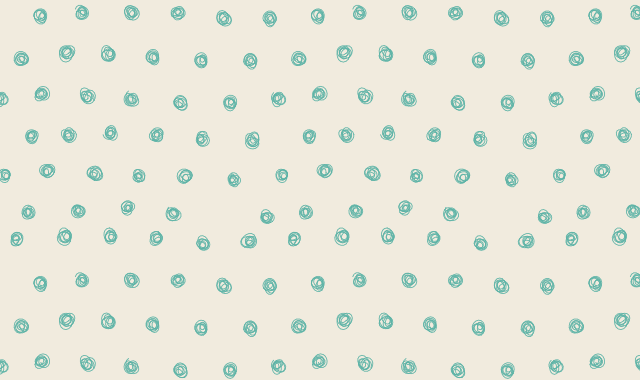
A WebGL 2 fragment shader for this pattern:

```glsl
#version 300 es
precision highp float;
// Hand-scribbled teal dots in loose, wavy rows on warm cream, as a repeating tile.

uniform vec2 u_resolution;
out vec4 fragColor;

const float TAU = 6.2831853;
const float CANVAS_WIDTH = 768.0;       // design units across the canvas
const vec2 TILE = vec2(333.0, 321.0);
const int ROWS = 7;
const int COLUMNS = 6;

// Per row: first dot x, mean y, sideways bow
const vec3 ROW_SHAPE[ROWS] = vec3[ROWS](
    vec3(47.0, 18.0, -2.0), vec3(29.0, 68.5, -13.0), vec3(2.0, 118.5, -10.0),
    vec3(35.0, 164.0, -15.0), vec3(5.0, 211.0, -4.0), vec3(37.0, 255.0, 6.0),
    vec3(22.0, 287.5, -1.0));

vec4 hash4(vec2 cell) {
    vec4 q = fract(cell.xyxy * vec4(0.1031, 0.1030, 0.0973, 0.1099) + 0.37);
    q += dot(q, q.wzxy + 33.33);
    return fract((q.xxyz + q.yzzw) * q.zywx);
}

float segmentDistance(vec2 p, vec2 a, vec2 b) {
    vec2 pa = p - a, ba = b - a;
    return length(pa - ba * clamp(dot(pa, ba) / dot(ba, ba), 0.0, 1.0));
}

// Pen position after winding through the given angle
vec2 penPosition(float angle, vec4 phase) {
    float radius = 6.2 + 2.3 * sin(0.43 * angle + phase.x)
                 + 0.6 * sin(2.3 * angle + phase.y);
    vec2 drift = 1.8 * vec2(sin(0.37 * angle + phase.z), cos(0.29 * angle + phase.w));
    return drift + radius * vec2(0.9 * cos(angle), sin(angle));
}

// Fraction of a pixel covered by a stroke, also when thinner than the pixel
float strokeCoverage(float dist, float halfWidth, float pixel) {
    float inner = max(dist - 0.5 * pixel, -halfWidth);
    float outer = min(dist + 0.5 * pixel, halfWidth);
    return clamp((outer - inner) / pixel, 0.0, 1.0);
}

float scribble(vec2 p, vec4 random, float pixel) {
    float tilt = 2.0 * random.x - 1.0;
    float size = mix(0.87, 1.06, random.y);
    p = mat2(cos(tilt), sin(tilt), -sin(tilt), cos(tilt)) * p / size;

    vec4 phase = TAU * random.zwxy;
    float start = TAU * random.w;
    float gap = 1.0;
    vec2 previous = penPosition(start, phase);
    for (int turn = 0; turn < 6; turn++) {
        float dist = 1e3;
        for (int i = 1; i <= 16; i++) {
            float angle = start + TAU * (float(turn) + float(i) / 16.0);
            vec2 next = penPosition(angle, phase);
            dist = min(dist, segmentDistance(p, previous, next));
            previous = next;
        }
        gap *= 1.0 - strokeCoverage(dist * size, 0.5, pixel);
    }
    return 1.0 - gap;
}

void main() {
    // Design units, measured down from the top left
    float pixel = CANVAS_WIDTH / u_resolution.x;
    vec2 p = vec2(gl_FragCoord.x, u_resolution.y - gl_FragCoord.y) * pixel;

    float ink = 0.0;
    for (int row = 0; row < ROWS; row++) {
        vec3 shape = ROW_SHAPE[row];
        for (int column = 0; column < COLUMNS; column++) {
            if (row == 5 && column == 4) continue;   // gap in the short row
            float c = float(column);
            vec4 random = hash4(vec2(c + 1.0, float(row) + 3.0) * 7.31);

            // Bowed, wavy row with a little scatter
            vec2 center = shape.xy + vec2(
                c * TILE.x / float(COLUMNS) + shape.z * sin(c * TAU / 12.0),
                -4.3 * cos((c - 1.6) * TAU / 6.0));
            center += (random.zx - 0.5) * vec2(6.0, 5.0);

            vec2 offset = p - center;
            offset -= TILE * round(offset / TILE);
            if (dot(offset, offset) < 196.0)
                ink = max(ink, scribble(offset, random, pixel));
        }
    }

    vec3 cream = vec3(0.945, 0.922, 0.870);
    vec3 teal = vec3(0.36, 0.70, 0.65);
    fragColor = vec4(mix(cream, teal, ink), 1.0);
}
```
